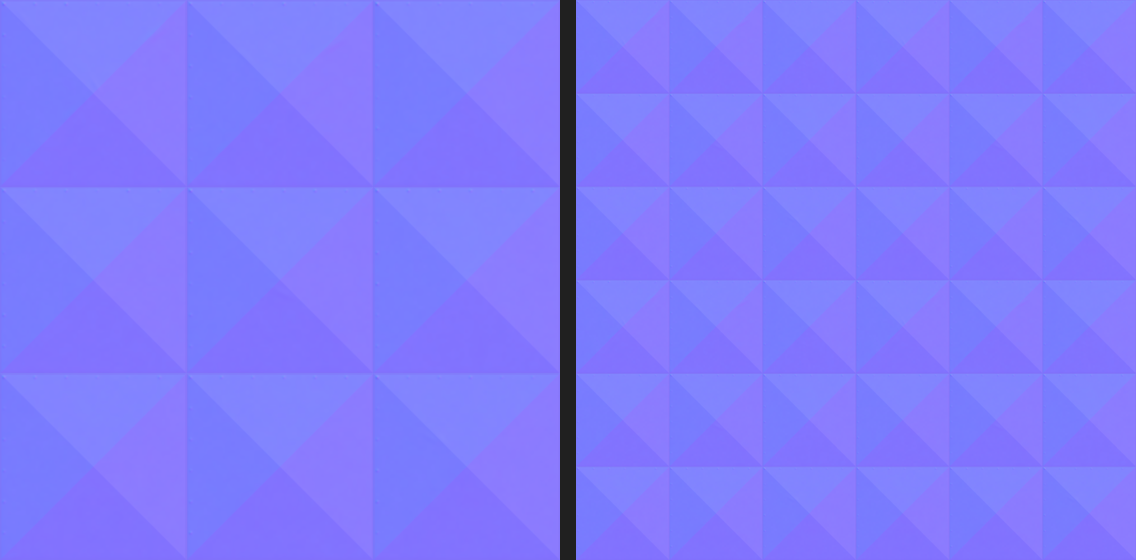
Left: one tile. Right: repeated 2 by 2.
Give the GLSL for this texture map, as a Shadertoy shader.

```glsl
// Tangent-space normal map of a 3 by 3 grid of low pyramid panels with thin
// seams, small rivets, fine grain and a few dents. Each part adds its slope
// to a flat base colour; all noise and offsets wrap at the canvas edge.

const float PANELS = 3.0;
const float RIVETS = 6.0;          // per panel side
const float RIVET_INSET = 0.021;   // in panel units
const float RIVET_RADIUS = 0.009;
const float SEAM_WIDTH = 0.008;
const int DENTS = 12;
const vec3 FLAT_COLOUR = vec3(0.508, 0.485, 1.0);
const vec3 SEAM_COLOUR = vec3(0.505, 0.452, 0.97);
const vec2 FACE_TILT = vec2(0.036, 0.034);

float hash(vec2 p) {
    return fract(sin(dot(p, vec2(127.1, 311.7))) * 43758.5453);
}

vec2 hash2(vec2 p) {
    return vec2(hash(p), hash(p + 37.3));
}

// Smooth noise in -1..1 for each axis, repeating every period cells.
vec2 wrapNoise(vec2 uv, float period) {
    vec2 p = uv * period;
    vec2 i = floor(p);
    vec2 f = fract(p);
    f = f * f * (3.0 - 2.0 * f);
    vec2 a = hash2(mod(i, period));
    vec2 b = hash2(mod(i + vec2(1, 0), period));
    vec2 c = hash2(mod(i + vec2(0, 1), period));
    vec2 d = hash2(mod(i + vec2(1, 1), period));
    return 2.0 * mix(mix(a, b, f.x), mix(c, d, f.x), f.y) - 1.0;
}

// Direction each pyramid face leans, blended over the diagonal ridges.
vec2 pyramidSlope(vec2 q, float blur) {
    float rising = smoothstep(-blur, blur, q.x + q.y) * 2.0 - 1.0;
    float falling = smoothstep(-blur, blur, q.y - q.x) * 2.0 - 1.0;
    return 0.5 * vec2(rising - falling, rising + falling);
}

// Slope of a round bump at offset d.
vec2 bumpSlope(vec2 d, float radius) {
    vec2 r = d / radius;
    return r * exp(-dot(r, r));
}

// A row of rivets: x runs along the edge, y is the distance from it.
vec2 rivetRow(vec2 p, vec2 rowId) {
    float along = (p.x - RIVET_INSET) * RIVETS + 0.5;
    vec2 d = vec2((fract(along) - 0.5) / RIVETS, p.y - RIVET_INSET);
    float strength = mix(0.3, 1.0, hash(rowId + floor(along) * 5.7));
    return strength * bumpSlope(d, RIVET_RADIUS);
}

// Rivets along the top and left edges of a panel.
vec2 rivetSlope(vec2 cell, vec2 id) {
    vec2 p = vec2(cell.x, 1.0 - cell.y);
    vec2 top = rivetRow(p, id);
    vec2 left = rivetRow(p.yx, id + 11.0);
    return vec2(top.x, -top.y) + vec2(left.y, -left.x);
}

// Long shallow creases scattered close to the ridges.
vec2 dentSlope(vec2 uv) {
    vec2 total = vec2(0);
    for (int i = 0; i < DENTS; i++) {
        vec2 seed = vec2(float(i), 4.0);
        vec2 rnd = hash2(seed);
        float side = hash(seed + 9.1) < 0.5 ? -1.0 : 1.0;
        vec2 panel = floor(hash2(seed + 21.0) * PANELS);
        float along = rnd.x - 0.5;
        vec2 local = vec2(along, along * side + 0.12 * (rnd.y - 0.5));
        vec2 d = uv - (panel + 0.5 + local) / PANELS;
        d -= round(d);
        float angle = side * mix(0.4, 1.0, rnd.y);
        vec2 axis = vec2(cos(angle), sin(angle));
        vec2 across = vec2(-axis.y, axis.x);
        float size = mix(0.005, 0.009, hash(seed + 3.7));
        vec2 r = vec2(dot(d, axis) / 3.0, dot(d, across)) / size;
        total += mix(0.4, 1.0, rnd.x) * across * r.y * exp(-dot(r, r));
    }
    return total;
}

void mainImage(out vec4 fragColor, in vec2 fragCoord) {
    vec2 uv = fragCoord / iResolution.xy;
    float pixel = PANELS / min(iResolution.x, iResolution.y);
    vec2 cell = fract(uv * PANELS);
    vec2 id = mod(floor(uv * PANELS), PANELS);
    vec2 q = cell - 0.5;

    // Panel faces, each panel leaning a little differently
    vec2 tilt = pyramidSlope(q, 0.002 + pixel) * FACE_TILT;
    tilt += 0.005 * (hash2(id + 2.0) - 0.5);

    // Surface wear
    tilt += 0.0035 * wrapNoise(uv, 120.0);
    tilt += 0.003 * wrapNoise(uv, 48.0);
    tilt += 0.002 * wrapNoise(uv, 12.0);
    tilt += 0.045 * dentSlope(uv);
    tilt += 0.09 * rivetSlope(cell, id);

    // Seams with a faint rounded lip
    vec2 edge = 0.5 - abs(q);
    vec2 lip = exp(-pow(edge / (2.0 * SEAM_WIDTH), vec2(2)));
    tilt += 0.012 * sign(q) * lip;
    vec2 line = 1.0 - smoothstep(SEAM_WIDTH - pixel, SEAM_WIDTH + pixel, edge);
    vec3 colour = FLAT_COLOUR + vec3(tilt, -2.0 * dot(tilt, tilt));
    colour = mix(colour, SEAM_COLOUR, 0.55 * max(line.x, line.y));
    fragColor = vec4(clamp(colour, 0.0, 1.0), 1.0);
}
```
